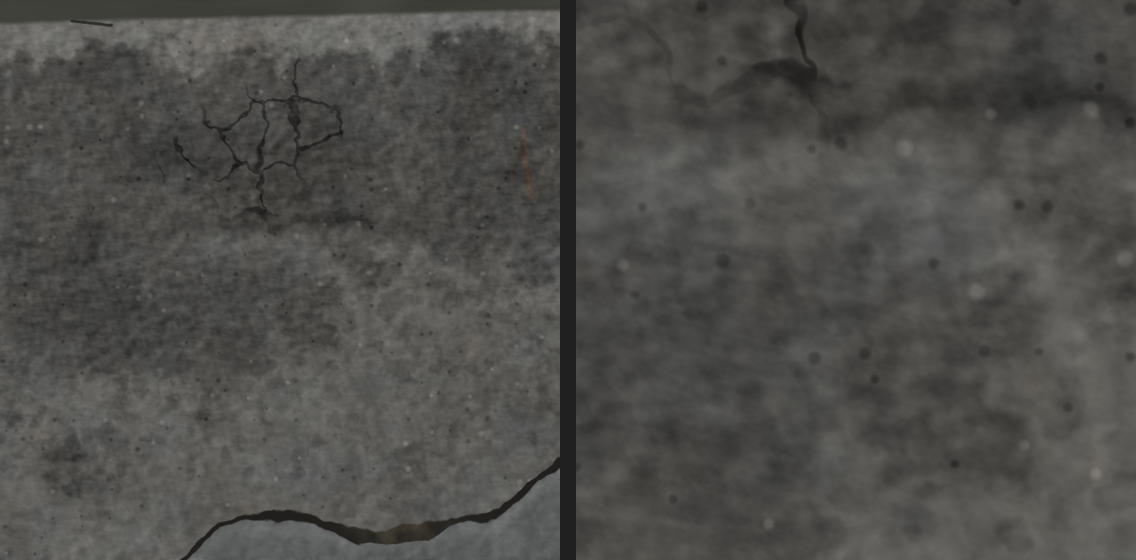
Left, the full canvas; right, a detail of the centre.
Write a WebGL 1 fragment shader that draws this texture.

```glsl
precision highp float;
uniform vec2 u_resolution;

#define DAMP_TONE 0.282
#define DRY_TONE 0.354
#define RIM_TONE 0.415
#define MOTTLE 0.13
#define GRAIN 0.13
#define RELIEF 0.13
#define HAIRLINE 0.026
#define CRACK_CELLS 11.0
#define STONE_TINT vec3(1.0, 0.99, 0.955)
#define STRIP_COLOR vec3(0.245, 0.245, 0.222)
#define VOID_COLOR vec3(0.125, 0.122, 0.112)
#define RUST_COLOR vec3(0.33, 0.27, 0.23)

float hash(vec2 p) {
  vec3 q = fract(p.xyx * 0.1031);
  q += dot(q, q.yzx + 33.33);
  return fract((q.x + q.y) * q.z);
}

float noise(vec2 p) {
  vec2 i = floor(p), f = fract(p);
  f = f * f * (3.0 - 2.0 * f);
  vec2 e = vec2(1.0, 0.0);
  return mix(mix(hash(i), hash(i + e), f.x),
             mix(hash(i + e.yx), hash(i + e.xx), f.x), f.y);
}

// Fractal noise centred on zero
float fbm(vec2 p) {
  float sum = 0.0, amp = 0.5;
  for (int i = 0; i < 4; i++) {
    sum += amp * (noise(p) - 0.5);
    p = mat2(1.6, 1.2, -1.2, 1.6) * p + 17.3;
    amp *= 0.5;
  }
  return sum;
}

// Gap between the two nearest cell centres, zero on the cell borders
float cellGap(vec2 p) {
  vec2 i = floor(p);
  float near = 9.0, next = 9.0;
  for (int y = -1; y <= 1; y++)
    for (int x = -1; x <= 1; x++) {
      vec2 c = i + vec2(x, y);
      float d = length(c + vec2(hash(c), hash(c + 41.7)) - p);
      next = min(next, max(near, d));
      near = min(near, d);
    }
  return next - near;
}

// Sparse round flecks, one possible per grid cell
float flecks(vec2 p, float density) {
  vec2 c = floor(p);
  vec2 centre = 0.3 + 0.4 * vec2(hash(c + 7.1), hash(c + 19.9));
  float radius = 0.12 + 0.14 * hash(c + 3.3);
  return step(hash(c), density) * (1.0 - smoothstep(radius * 0.4, radius + 0.1, length(fract(p) - centre)));
}

float segment(vec2 p, vec2 a, vec2 b) {
  vec2 d = b - a;
  return length(p - a - d * clamp(dot(p - a, d) / dot(d, d), 0.0, 1.0));
}

float bump(float x, float centre, float width) {
  float d = (x - centre) / width;
  return exp(-d * d);
}

// Height of the large fracture along the bottom
float fractureHeight(float x) {
  return -0.03 + 0.11 * smoothstep(0.26, 0.44, x) - 0.03 * smoothstep(0.5, 0.66, x)
    + 0.03 * smoothstep(0.72, 0.87, x) + 0.11 * smoothstep(0.86, 1.03, x);
}

void main() {
  vec2 p = gl_FragCoord.xy / u_resolution;
  float broad = fbm(p * 7.0), blotch = fbm(p * 32.0 + 5.0), fine = fbm(p * 62.0);
  vec2 wobble = vec2(fbm(p * 22.0 + 3.0), fbm(p * 22.0 + 60.0));

  // Damp upper stone and blotchy dry stone below
  float dryLine = 0.25 + 0.25 * smoothstep(0.3, 0.75, p.x);
  float dry = smoothstep(-0.07, 0.08, dryLine - p.y + 0.4 * broad + 0.4 * blotch);
  float tone = mix(DAMP_TONE, DRY_TONE, dry);
  tone -= 0.06 * dry * smoothstep(0.04, 0.2, blotch) * smoothstep(0.08, 0.16, p.y);
  tone += 0.04 * bump(p.x, 0.91, 0.09) * bump(p.y, 0.54, 0.06);
  tone += 0.025 * bump(p.x, 0.1, 0.13) * bump(p.y, 0.72, 0.12);

  // Shallow ledge: shadow above, worn pale lip below
  float ledge = p.y - 0.585 + 0.1 * smoothstep(0.68, 0.92, p.x) + 0.06 * wobble.y;
  float shadowSpan = smoothstep(0.34, 0.5, p.x) * (1.0 - smoothstep(0.6, 0.76, p.x));
  tone -= 0.08 * shadowSpan * bump(ledge, 0.012, 0.014);
  tone += 0.045 * smoothstep(0.24, 0.32, p.x) * bump(ledge, -0.025, 0.018);

  // Pale rim under the top edge
  float topEdge = 0.957 + 0.024 * p.x + 0.006 * wobble.x;
  float rim = smoothstep(-0.015, 0.03, p.y - topEdge + 0.058 + 0.16 * broad + 0.1 * blotch);
  tone = mix(tone, RIM_TONE, rim);

  // Smeared grain lit from the upper left
  vec2 smear = vec2(p.x * 62.0 + p.y * 22.0, p.y * 85.0);
  float relief = fbm(smear) - fbm(smear + vec2(0.35, -0.45));
  tone += MOTTLE * broad + GRAIN * (fine + 0.6 * blotch);
  tone += RELIEF * relief * mix(1.0, 0.65, dry);
  tone += 0.09 * flecks(p * 46.0, 0.035) - 0.08 * flecks(p * 58.0 + 9.0, 0.05);

  // Broken hairline cracks
  float gap = cellGap((p + 0.05 * wobble) * CRACK_CELLS);
  float crackZone = bump(p.x, 0.49, 0.19) * bump(p.y, 0.74, 0.13);
  float broken = smoothstep(0.35, 0.65, crackZone + 1.3 * fbm(p * 10.0 + 31.0) - 0.05);
  tone -= 0.115 * broken * (1.0 - smoothstep(HAIRLINE, HAIRLINE * 3.2, gap));

  float warmth = fbm(p * 13.0 + 90.0);
  vec3 color = tone * (STONE_TINT + vec3(0.07, 0.0, -0.06) * warmth);

  // Rust scratch
  float scratch = segment(p + 0.012 * wobble, vec2(0.931, 0.77), vec2(0.945, 0.65));
  color = mix(color, RUST_COLOR + 0.3 * fine, 0.75 * (1.0 - smoothstep(0.002, 0.009, scratch)));

  // Smoother cool slab below the fracture, and its dark opening
  float depth = p.y - fractureHeight(p.x) + 0.028 * wobble.y;
  vec3 slab = (0.355 + 0.06 * broad + 0.1 * fine + 0.07 * relief) * vec3(0.985, 1.0, 1.0);
  slab += 0.045 * bump(depth, -0.025, 0.014);
  color = mix(color, slab, 1.0 - smoothstep(-0.012, 0.0, depth));
  float opening = 0.004 + 0.012 * bump(p.x, 0.71, 0.08) + 0.004 * bump(p.x, 0.92, 0.07) + 0.012 * wobble.x;
  float inside = 1.0 - smoothstep(opening, opening + 0.005, abs(depth + 0.004));
  vec3 rubble = VOID_COLOR + vec3(0.07, 0.06, 0.045) * bump(p.x, 0.71, 0.09) * (1.0 + 4.0 * blotch);
  color = mix(color, rubble, inside);

  // Soft dark strip above the edge, with a lone twig on it
  vec3 strip = STRIP_COLOR + 0.05 * fbm(vec2(p.x * 6.0, p.y * 40.0)) + 0.03 * bump(p.x, 0.66, 0.06);
  color = mix(color, strip, smoothstep(-0.004, 0.007, p.y - topEdge));
  float twig = segment(p + 0.01 * wobble, vec2(0.13, 0.961), vec2(0.2, 0.954));
  color = mix(color, VOID_COLOR, 0.8 * (1.0 - smoothstep(0.001, 0.004, twig)));

  gl_FragColor = vec4(color, 1.0);
}
```
